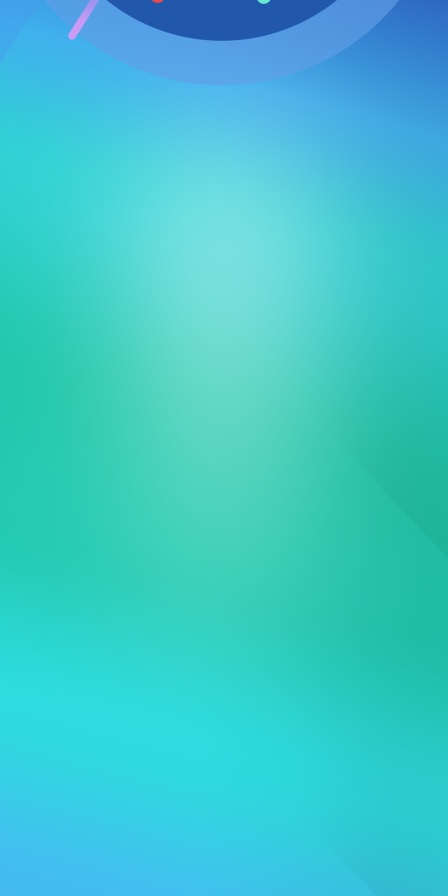
Give the GLSL for this background, as a WebGL 1 fragment shader.

```glsl
precision highp float;
// Slanted blue-to-green gradient with a soft central glow and a ringed disc at the top.

uniform vec2 u_resolution;

// Lengths are in canvas widths; depth runs downward from the top edge.
const float HEIGHT = 2.0;
const float SLANT = 0.26;

const vec3 DEEP_BLUE = vec3(0.19, 0.43, 0.81);
const vec3 SKY_BLUE = vec3(0.25, 0.69, 0.93);
const vec3 TEAL = vec3(0.18, 0.82, 0.83);
const vec3 GREEN = vec3(0.12, 0.78, 0.67);
const vec3 SEA_GREEN = vec3(0.13, 0.79, 0.69);
const vec3 CYAN = vec3(0.18, 0.86, 0.87);
const vec3 LIGHT_BLUE = vec3(0.27, 0.73, 0.95);

const float GLOW_STRENGTH = 0.36;
const float GLOW_WIDTH = 0.20;
const float GLOW_PEAK = 0.60;
const float GLOW_END = 1.75;
const float SIDE_SHADE = 0.06;
const float FACET_SHADE = 0.045;
const float FACET_SLOPE = 1.05;
const vec2 FACET_UPPER = vec2(0.68, 0.91);
const vec2 FACET_LOWER = vec2(0.65, 1.80);

const vec2 DISC_CENTRE = vec2(0.495, -0.318);
const float DISC_RADIUS = 0.409;
const float RING_RADIUS = 0.508;
const vec3 DISC_COLOUR = vec3(0.13, 0.345, 0.675);
const vec3 RING_COLOUR = vec3(0.38, 0.62, 0.90);
const float RING_OPACITY = 0.65;

const vec3 PANEL_COLOUR = vec3(0.27, 0.62, 0.93);
const vec2 PANEL_SIZE = vec2(0.091, 0.143);
const vec2 STROKE_TOP = vec2(0.219, -0.012);
const vec2 STROKE_TIP = vec2(0.161, 0.080);
const float STROKE_RADIUS = 0.0085;
const vec3 STROKE_DARK = vec3(0.62, 0.58, 0.92);
const vec3 STROKE_LIGHT = vec3(0.80, 0.61, 0.96);
const float DOT_RADIUS = 0.0165;
const vec2 RED_DOT = vec2(0.352, -0.010);
const vec2 MINT_DOT = vec2(0.589, -0.008);
const vec3 RED = vec3(0.93, 0.28, 0.32);
const vec3 MINT = vec3(0.42, 0.91, 0.82);

// Antialiased coverage of a signed distance.
float cover(float dist) {
  float pixel = 1.0 / u_resolution.x;
  return 1.0 - smoothstep(-0.7 * pixel, 0.7 * pixel, dist);
}

float segmentDistance(vec2 p, vec2 a, vec2 b) {
  vec2 ab = b - a;
  return length(p - a - ab * clamp(dot(p - a, ab) / dot(ab, ab), 0.0, 1.0));
}

vec3 ramp(float d) {
  vec3 c = mix(DEEP_BLUE, SKY_BLUE, clamp((d + 0.26) / 0.31, 0.0, 1.0));
  c = mix(c, TEAL, smoothstep(0.02, 0.36, d));
  c = mix(c, GREEN, smoothstep(0.34, 0.83, d));
  c = mix(c, SEA_GREEN, smoothstep(0.83, 1.15, d));
  c = mix(c, CYAN, smoothstep(1.15, 1.56, d));
  return mix(c, LIGHT_BLUE, smoothstep(1.54, 2.02, d));
}

// Diagonal fold: darkest along its edge, fading in to the right.
float facet(vec2 p, vec2 start) {
  float side = (p.x - start.x) * FACET_SLOPE - (p.y - start.y);
  float edge = cover(-side * 0.7);
  return edge * smoothstep(0.0, 0.25, p.x - start.x) * exp(-4.0 * max(side, 0.0));
}

void main() {
  vec2 p = gl_FragCoord.xy / u_resolution * vec2(1.0, HEIGHT);
  p.y = HEIGHT - p.y;

  // Slanted gradient, shaded toward the right and along the folds
  vec3 colour = ramp(p.y - SLANT * p.x);
  float shade = SIDE_SHADE * smoothstep(0.4, 1.0, p.x);
  shade += FACET_SHADE * (facet(p, FACET_UPPER) + facet(p, FACET_LOWER));
  colour *= 1.0 - shade;

  // Central glow
  float across = (p.x - 0.5) / GLOW_WIDTH;
  float glow = GLOW_STRENGTH * exp(-0.5 * across * across);
  glow *= smoothstep(0.0, GLOW_PEAK, p.y) * (1.0 - smoothstep(GLOW_PEAK, GLOW_END, p.y));
  colour = mix(colour, vec3(1.0), glow);

  // Corner panel
  float panel = (p.x / PANEL_SIZE.x + p.y / PANEL_SIZE.y - 1.0) * 0.077;
  colour = mix(colour, PANEL_COLOUR, 0.5 * cover(panel));

  // Ring and disc
  float radius = length(p - DISC_CENTRE);
  colour = mix(colour, RING_COLOUR, RING_OPACITY * cover(radius - RING_RADIUS));
  colour = mix(colour, DISC_COLOUR, cover(radius - DISC_RADIUS));

  // Stroke and dots
  vec3 stroke = mix(STROKE_DARK, STROKE_LIGHT, smoothstep(0.0, 0.06, p.y));
  float strokeDistance = segmentDistance(p, STROKE_TOP, STROKE_TIP);
  colour = mix(colour, stroke, cover(strokeDistance - STROKE_RADIUS));
  colour = mix(colour, RED, cover(length(p - RED_DOT) - DOT_RADIUS));
  colour = mix(colour, MINT, cover(length(p - MINT_DOT) - DOT_RADIUS));

  gl_FragColor = vec4(colour, 1.0);
}
```
